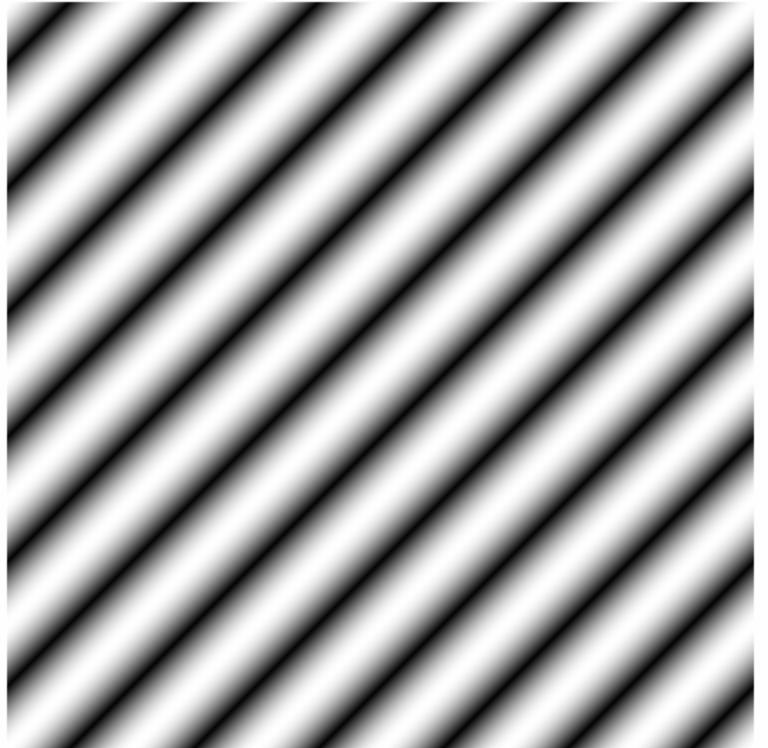
A WebGL 2 fragment shader for this pattern:

```glsl
#version 300 es
precision highp float;
// Diagonal fringes: a square panel of rectified cosine waves on white paper.

#define REPEATS 6.0          // waves across and down the panel
#define PANEL_LEFT 0.0094    // lengths are in canvas heights
#define PANEL_TOP 0.9973
#define PANEL_SIZE 0.9985
#define EDGE_BLUR 0.0016     // half width of the soft panel border
#define VALLEY_BLUR 0.02     // rounds the sharp dark crease
#define PAPER vec3(0.997)
#define INK vec3(0.0)

uniform vec2 u_resolution;
out vec4 fragColor;

const float PI = 3.14159265;

// Rectified cosine with a slightly rounded valley
float fringeTone(float phase) {
    float wave = cos(PI * phase);
    return min(sqrt(wave * wave + VALLEY_BLUR * VALLEY_BLUR), 1.0);
}

// Soft coverage of the square panel, from signed distance to its border
float panelMask(vec2 panel, float pixel) {
    vec2 d = abs(panel - 0.5) - 0.5;
    float signedDistance = max(d.x, d.y) * PANEL_SIZE;
    float blur = max(EDGE_BLUR, pixel);
    return 1.0 - smoothstep(-blur, blur, signedDistance);
}

void main() {
    vec2 p = gl_FragCoord.xy / u_resolution.y;

    // Panel coordinates: 0 to 1, measured from its upper left corner
    vec2 panel = vec2(p.x - PANEL_LEFT, PANEL_TOP - p.y) / PANEL_SIZE;

    // Fringes rise to the right at 45 degrees
    float tone = fringeTone(REPEATS * (panel.x + panel.y));
    vec3 fringes = mix(INK, PAPER, tone);

    float mask = panelMask(panel, 1.0 / u_resolution.y);
    fragColor = vec4(mix(PAPER, fringes, mask), 1.0);
}
```
